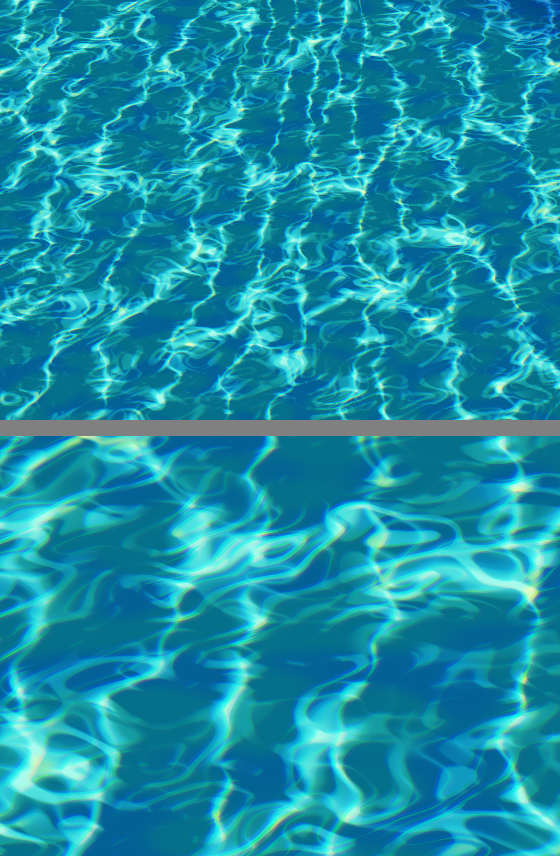
Top, the full canvas; bottom, a detail of the centre.
Give the GLSL for this texture, as a Shadertoy shader.

```glsl
// Sunlit pool water: broken upright caustic strands among many small, looping ripples.
// Warped cellular edges make the strands, contours of noise make the loops;
// light is sampled once per colour channel for prismatic fringes.

const vec3 DEEP_TEAL = vec3(0.02, 0.44, 0.54);
const vec3 DEEP_BLUE = vec3(0.01, 0.38, 0.59);
const vec3 MID_TEAL  = vec3(0.08, 0.61, 0.64);
const vec3 MID_BLUE  = vec3(0.06, 0.61, 0.76);
const vec3 BRIGHT    = vec3(0.15, 0.77, 0.84);
const vec3 PALE      = vec3(0.30, 0.88, 0.87);
const vec3 GLINT     = vec3(0.66, 0.98, 0.93);

vec2 hash2(vec2 p) {
    vec3 h = fract(vec3(p.xyx) * vec3(0.1031, 0.1030, 0.0973));
    h += dot(h, h.yzx + 33.33);
    return fract((h.xx + h.yz) * h.zy);
}

// Dot product of a random unit gradient with the offset from its corner
float corner(vec2 cell, vec2 offset) {
    float angle = 6.2832 * hash2(cell).x;
    return dot(vec2(cos(angle), sin(angle)), offset);
}

float noise(vec2 p) {
    vec2 i = floor(p), f = p - i, e = vec2(1.0, 0.0);
    vec2 u = f * f * f * (f * (f * 6.0 - 15.0) + 10.0);
    float low  = mix(corner(i, f), corner(i + e, f - e), u.x);
    float high = mix(corner(i + e.yx, f - e.yx), corner(i + e.xx, f - e.xx), u.x);
    return mix(low, high, u.y);
}

// Cellular noise: gap between nearest and second nearest point, zero on edges
float cellEdge(vec2 p) {
    vec2 i = floor(p), f = p - i;
    float first = 9.0, second = 9.0;
    for (int y = -1; y <= 1; y++)
    for (int x = -1; x <= 1; x++) {
        vec2 c = vec2(x, y);
        float d = length(c + hash2(i + c) - f);
        second = min(second, max(first, d));
        first = min(first, d);
    }
    return second - first;
}

// Thin line where a field crosses a level
float contour(float field, float level, float sharpness) {
    return exp(-abs(field - level) * sharpness);
}

// Sideways shake from the ripples, quick along y and slow along x
vec2 ripple(vec2 p, float amount) {
    vec2 slow = vec2(noise(p * vec2(4.0, 7.0)), noise(p * vec2(5.0, 8.0) + 31.0));
    vec2 fast = vec2(noise(p * vec2(8.0, 19.0) + 57.0), noise(p * vec2(11.0, 17.0) + 83.0));
    return p + amount * (slow * vec2(1.2, 0.7) + fast * vec2(0.9, 0.5));
}

// Concentric closed bands with crisp borders
float ringBands(float field, float count) {
    return smoothstep(0.25, 0.85, sin(field * count));
}

// Amount of light at a point of the water surface
float waterLight(vec2 p) {
    vec2 w = ripple(p, 0.048);

    // Strands, leaning on the left, with a soft halo and a varying core
    float lean = 0.25 * (1.0 - smoothstep(-0.4, 0.15, p.x));
    float edge = cellEdge(vec2(w.x - lean * w.y, w.y) * vec2(6.5, 2.5) + 40.0);
    float halo = exp(-edge * 5.0);
    float vary = noise(w * vec2(11.0, 17.0) + 5.0);
    float core = 1.0 - smoothstep(0.0, 0.06 + 0.2 * max(0.0, vary), edge);
    core *= smoothstep(-0.45, 0.25, vary);

    // Loops on a gently tilted, less shaken surface
    vec2 l = mix(p, w, 0.7);
    l.y -= 0.25 * l.x;
    float gather = smoothstep(0.05, 0.9, halo + 0.9 * noise(p * vec2(6.0, 9.0) + 12.0));
    float rings = ringBands(noise(l * vec2(11.0, 19.0) + 20.0) + 0.04, 15.0);
    float chop = noise(l * vec2(17.0, 32.0) + 70.0);
    float shards = smoothstep(0.16, 0.26, chop);
    float threads = contour(chop, 0.0, 16.0);

    // Flat plates with lit rims
    float slab = noise(l * vec2(9.0, 16.0) + 90.0);
    float plate = smoothstep(0.13, 0.18, slab);
    float rim = contour(slab, 0.14, 26.0);

    return 0.06 + 0.22 * halo + 0.45 * core
         + rings * (0.13 + 0.30 * gather)
         + threads * (0.12 + 0.22 * gather)
         + shards * (0.06 + 0.25 * gather)
         + plate * 0.13 + rim * (0.14 + 0.25 * gather);
}

vec3 waterColor(float light, float blueness) {
    vec3 c = mix(DEEP_TEAL, DEEP_BLUE, blueness);
    c = mix(c, mix(MID_TEAL, MID_BLUE, blueness), smoothstep(0.22, 0.44, light));
    c = mix(c, BRIGHT, smoothstep(0.45, 0.66, light));
    c = mix(c, PALE, smoothstep(0.64, 0.86, light));
    return mix(c, GLINT, smoothstep(0.92, 1.35, light));
}

void mainImage(out vec4 fragColor, in vec2 fragCoord) {
    vec2 uv = fragCoord / iResolution.y;

    // Perspective: ripples shrink and strands converge towards the top
    vec2 p = vec2((uv.x - 0.85) * (1.0 + 0.35 * uv.y), uv.y * (1.0 + 0.45 * uv.y));

    // One light sample per channel, slightly apart
    vec2 spread = vec2(0.0028, -0.0020);
    vec3 light = vec3(waterLight(p - spread), waterLight(p), waterLight(p + spread));
    float blueness = smoothstep(-0.12, 0.32, noise(p * vec2(10.0, 18.0) + 150.0));
    vec3 color = vec3(waterColor(light.r, blueness).r,
                      waterColor(light.g, blueness).g,
                      waterColor(light.b, blueness).b);

    // Warm glimmers on lit ripples
    float warm = smoothstep(0.2, 0.5, noise(p * vec2(20.0, 32.0) + 200.0));
    color += vec3(0.28, 0.02, -0.18) * warm * smoothstep(0.45, 0.8, light.g);

    // Deep end in the upper right
    float deepEnd = smoothstep(0.0, 0.18, (uv.x - 1.25) * 0.4 + uv.y - 0.85);
    color *= mix(vec3(1.0), vec3(0.35, 0.64, 0.98), deepEnd);

    fragColor = vec4(clamp(color, 0.0, 1.0), 1.0);
}
```
